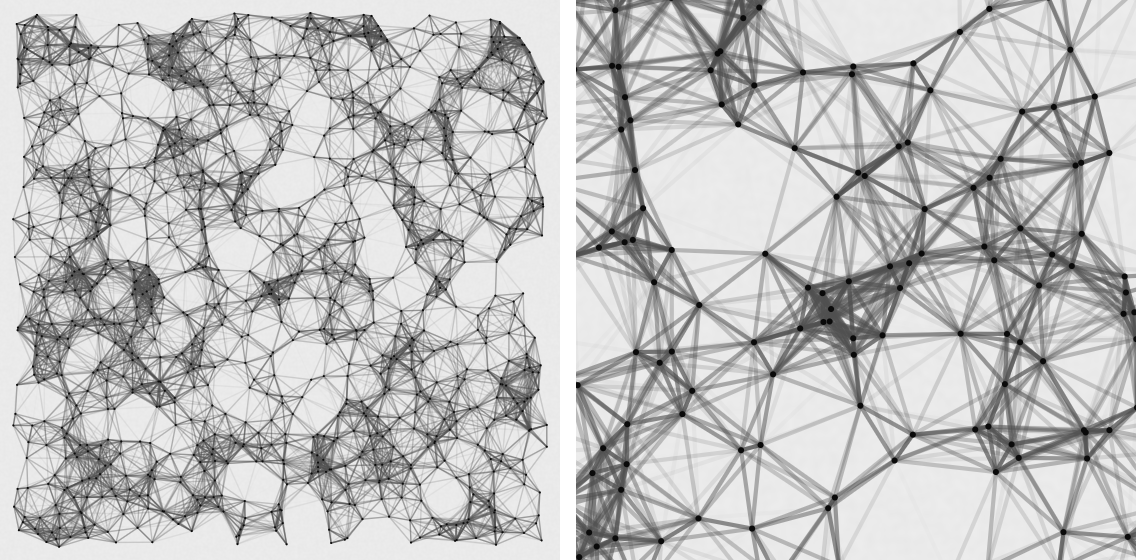
Left, the full canvas; right, a detail of the centre.
Reproduce this pattern procedurally as a Shadertoy shader.

```glsl
// Draws a web of scattered black nodes joined by translucent grey lines on pale paper.

const float MARGIN = 0.023;       // empty border around the web
const int   CELLS = 12;           // cells along one side
const float CELL_SIZE = (1.0 - 2.0 * MARGIN) / float(CELLS);
const float REACH = 0.079;        // longest link, kept below one cell
const float LINE_HALF = 0.00125;  // half the line width
const float NODE_RADIUS = 0.0018;
const int   MAX_NEAR = 72;        // nodes kept around one fragment

const vec3 PAPER = vec3(0.918);
const vec3 LINE_INK = vec3(0.31);
const vec3 NODE_INK = vec3(0.04);

// Integer hash giving three values in 0..1
vec3 hash3(ivec3 key) {
    uvec3 v = uvec3(key) * 1664525u + 1013904223u;
    v.x += v.y * v.z; v.y += v.z * v.x; v.z += v.x * v.y;
    v ^= v >> 16u;
    v.x += v.y * v.z; v.y += v.z * v.x; v.z += v.x * v.y;
    return vec3(v >> 8u) / 16777216.0;
}

// Gradient noise, about -0.7..0.7
float cornerSlope(ivec2 corner, vec2 offset) {
    float angle = 6.2832 * hash3(ivec3(corner, 77)).x;
    return dot(vec2(cos(angle), sin(angle)), offset);
}

float gradientNoise(vec2 p) {
    ivec2 i = ivec2(floor(p));
    vec2 f = fract(p);
    vec2 u = f * f * f * (f * (f * 6.0 - 15.0) + 10.0);
    float low = mix(cornerSlope(i, f),
                    cornerSlope(i + ivec2(1, 0), f - vec2(1, 0)), u.x);
    float high = mix(cornerSlope(i + ivec2(0, 1), f - vec2(0, 1)),
                     cornerSlope(i + ivec2(1, 1), f - vec2(1, 1)), u.x);
    return mix(low, high, u.y);
}

// Uneven node count per cell makes both clusters and holes
int nodeCount(ivec2 cell) {
    return 3 + int(9.0 * hash3(ivec3(cell, 50)).x);
}

vec2 nodePosition(ivec2 cell, int index) {
    return MARGIN + (vec2(cell) + hash3(ivec3(cell, index)).xy) * CELL_SIZE;
}

// Share of a pixel covered by a shape at a signed distance
float coverage(float signedDistance, float pixel) {
    return clamp(0.5 - signedDistance / pixel, 0.0, 1.0);
}

// Short links are strong, long ones fade out
float linkOpacity(float linkLength) {
    return 0.85 * (1.0 - pow(linkLength / REACH, 1.5));
}

// Opacity at the origin of the link from a to b
float linkAlpha(vec2 a, vec2 b, float pixel) {
    if (dot(a, b) > LINE_HALF * LINE_HALF) return 0.0;
    vec2 span = b - a;
    float linkLength = length(span);
    if (linkLength >= REACH) return 0.0;
    float away = abs(a.x * b.y - a.y * b.x) / max(linkLength, 1e-5);
    return coverage(away - LINE_HALF, pixel) * linkOpacity(linkLength);
}

void mainImage(out vec4 fragColor, in vec2 fragCoord) {
    float pixel = 1.0 / min(iResolution.x, iResolution.y);
    vec2 uv = fragCoord * pixel;
    ivec2 home = ivec2(floor((uv - MARGIN) / CELL_SIZE));

    // Gather the nodes in reach, relative to this fragment
    vec2 near[MAX_NEAR];
    int total = 0;
    float nearest = 1.0;
    for (int y = -1; y <= 1; y++)
    for (int x = -1; x <= 1; x++) {
        ivec2 cell = home + ivec2(x, y);
        if (min(cell.x, cell.y) < 0 || max(cell.x, cell.y) >= CELLS) continue;
        int count = nodeCount(cell);
        for (int k = 0; k < count; k++) {
            vec2 offset = nodePosition(cell, k) - uv;
            float away = length(offset);
            nearest = min(nearest, away);
            if (away < REACH && total < MAX_NEAR) near[total++] = offset;
        }
    }

    // Light left after every link that crosses here
    float light = 1.0;
    for (int i = 1; i < total; i++)
        for (int j = 0; j < i; j++)
            light *= 1.0 - linkAlpha(near[i], near[j], pixel);

    // Paper with faint grain, then lines, then nodes
    float grain = 0.012 * gradientNoise(uv * 190.0) + 0.008 * gradientNoise(uv * 75.0);
    vec3 color = mix(LINE_INK, PAPER + grain, light);
    color = mix(color, NODE_INK, coverage(nearest - NODE_RADIUS, pixel));
    fragColor = vec4(color, 1.0);
}
```
